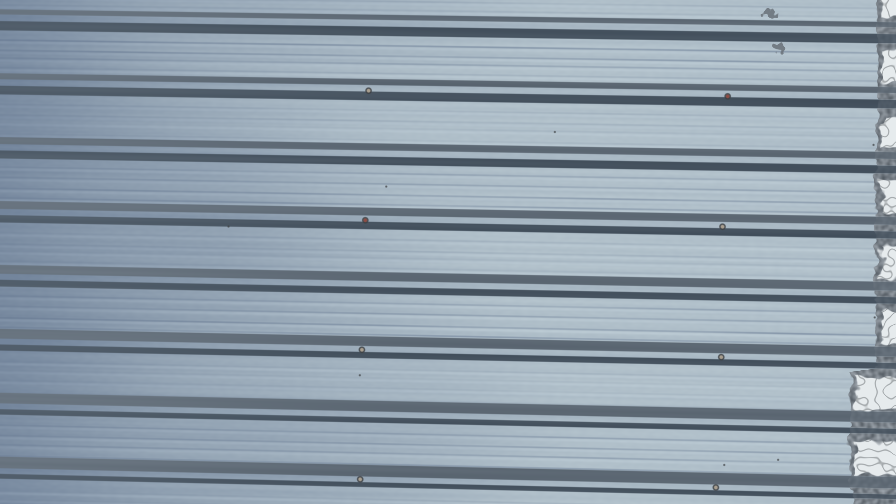
Reproduce this texture procedurally as a WebGL 1 fragment shader.

```glsl
precision highp float;
uniform vec2 u_resolution;

// Colours
const vec3 SHEET_SHADE = vec3(0.45, 0.52, 0.61);
const vec3 SHEET_LIGHT = vec3(0.69, 0.75, 0.79);
const vec3 FLANK_UPPER = vec3(0.36, 0.405, 0.45);
const vec3 FLANK_LOWER = vec3(0.27, 0.32, 0.37);
const vec3 GROOVE = vec3(0.40, 0.47, 0.57);
const vec3 SEALANT = vec3(0.47, 0.50, 0.53);
const vec3 FOIL = vec3(0.90, 0.92, 0.93);
const vec3 SCREW_RIM = vec3(0.24, 0.25, 0.26);
const vec3 SCREW_HEAD = vec3(0.66, 0.62, 0.56);
const vec3 RUST = vec3(0.55, 0.30, 0.27);

// Layout: lengths in canvas heights, y measured downwards
const float RIB_START = 0.051;
const float RIB_PITCH = 0.1277;
const float RIB_SLOPE = 0.0146;
const float PITCH_SPREAD = 0.0012;
const float LAST_RIB = 7.0;
// Flank positions and widths in rib pitches; widths run from first to last rib
const float UPPER_POS = 0.785;
const vec2 UPPER_WIDTH = vec2(0.08, 0.18);
const vec2 LOWER_WIDTH = vec2(0.145, 0.075);
const float GROOVE_START = 0.21;
const float GROOVE_STEP = 0.155;
const float GROOVE_WIDTH = 0.026;
const float SCREW_X = 0.737;
const float SCREW_STEP = 0.709;
const float SCREW_POS = 0.92;
const float SCREW_RADIUS = 0.0065;
const float FOIL_EDGE = 1.738;
const float FOIL_EDGE_WIDE = 1.687;
const float FOIL_WIDEN_Y = 0.735;
const vec2 SCUFF_START = vec2(1.528, 0.028);
const vec2 SCUFF_STEP = vec2(0.018, 0.067);

float hash(vec2 p) {
  return fract(sin(dot(p, vec2(127.1, 311.7))) * 43758.5);
}

vec2 gradient(vec2 cell) {
  float angle = 6.2832 * hash(cell);
  return vec2(cos(angle), sin(angle));
}

float gradientNoise(vec2 p) {
  vec2 i = floor(p), f = fract(p);
  vec2 w = f * f * f * (f * (f * 6.0 - 15.0) + 10.0);
  vec2 e = vec2(1.0, 0.0);
  float a = dot(gradient(i), f);
  float b = dot(gradient(i + e.xy), f - e.xy);
  float c = dot(gradient(i + e.yx), f - e.yx);
  float d = dot(gradient(i + e.xx), f - e.xx);
  return mix(mix(a, b, w.x), mix(c, d, w.x), w.y);
}

// Coverage of the region where the signed distance is negative
float fill(float dist, float soft) {
  return 1.0 - smoothstep(-soft, soft, dist);
}

float band(float offset, float width, float soft) {
  return fill(abs(offset) - 0.5 * width, soft);
}

void main() {
  vec2 p = gl_FragCoord.xy / u_resolution.y;
  p.y = 1.0 - p.y;
  float px = 0.8 / u_resolution.y;

  // Rib coordinates: t crosses one pan and then the rib below it
  float pitch = RIB_PITCH + PITCH_SPREAD * p.x;
  float v = (p.y - RIB_START - RIB_SLOPE * p.x) / pitch;
  float row = floor(v - 0.1) + 1.0;
  float t = fract(v - 0.1) + 0.1;
  float soft = px / pitch;
  float odd = mod(row, 2.0);
  float tilt = clamp(row / LAST_RIB, 0.0, 1.0);

  // Sheet: sideways light, long streaks and fine grain
  float cloud = gradientNoise(p * vec2(1.6, 2.5) + 4.0);
  float streak = gradientNoise(vec2(p.x * 0.8, v * 13.0));
  float light = smoothstep(-0.3, 1.15, p.x + 0.35 * cloud);
  light += 0.13 * streak + 0.05 * gradientNoise(p * vec2(60.0, 150.0));
  light -= 0.12 * band(t - 0.895, 0.25, 0.03);
  vec3 color = mix(SHEET_SHADE, SHEET_LIGHT, clamp(light, 0.0, 1.15));

  // Fine grooves, stronger in every other pan
  for (int i = 0; i < 4; i++) {
    float k = float(i);
    float jitter = hash(vec2(row, k + 3.0));
    float offset = t - GROOVE_START - GROOVE_STEP * k - 0.05 * (jitter - 0.5);
    float strength = mix(0.18, 0.55, odd) * (0.45 + 0.55 * jitter);
    strength *= 0.85 + 0.6 * gradientNoise(vec2(p.x * 3.0, row * 7.3 + k));
    color = mix(color, GROOVE, strength * band(offset, GROOVE_WIDTH, soft));
    color += 0.025 * band(offset - 0.04, 0.035, soft * 1.5);
  }

  // Two shaded flanks of each rib
  float upper = band(t - UPPER_POS, mix(UPPER_WIDTH.x, UPPER_WIDTH.y, tilt), soft);
  float lower = band(t - 1.0, mix(LOWER_WIDTH.x, LOWER_WIDTH.y, tilt), soft);
  float flankLight = 0.05 * (1.0 - smoothstep(0.0, 0.9, p.x)) + 0.03 * streak;
  color = mix(color, FLANK_UPPER + flankLight, upper);
  color = mix(color, FLANK_LOWER + flankLight, lower);

  // Sparse specks of dirt
  vec2 cell = floor(p * 6.0);
  vec2 speck = fract(p * 6.0) - 0.2 - 0.6 * vec2(hash(cell + 5.0), hash(cell + 9.0));
  float speckMask = step(0.87, hash(cell)) * fill(length(speck) / 6.0 - 0.002, px);
  color = mix(color, SCREW_RIM, 0.75 * speckMask);

  // Screws on every other rib, and torn scuffs near the right end
  float ragged = gradientNoise(p * 95.0);
  for (int i = 0; i < 2; i++) {
    float k = float(i);
    float x = SCREW_X + SCREW_STEP * k - 0.0033 * row + 0.008 * (hash(vec2(row, k)) - 0.5);
    float dist = length(vec2(p.x - x, (t - SCREW_POS) * pitch));
    vec3 head = mix(SCREW_HEAD, RUST, step(0.7, hash(vec2(k, row + 2.0))));
    color = mix(color, SCREW_RIM, 0.85 * odd * fill(dist - SCREW_RADIUS, px));
    color = mix(color, head, odd * fill(dist - 0.55 * SCREW_RADIUS, px));
    float scuff = length((p - SCUFF_START - SCUFF_STEP * k) * vec2(0.8, 1.0));
    color = mix(color, SEALANT - 0.06, 0.85 * fill(scuff - 0.009 + 0.014 * ragged, px));
  }

  // Ragged sealant and crumpled foil along the right end
  float edge = mix(FOIL_EDGE, FOIL_EDGE_WIDE, smoothstep(-0.004, 0.004, p.y - FOIL_WIDEN_Y));
  float inside = p.x - edge + 0.014 * gradientNoise(p * 28.0) + 0.006 * ragged;
  float patchDist = max(0.011 - inside, (abs(t - 0.42) - 0.25) * pitch);
  float foil = fill(patchDist + 0.012 * gradientNoise(p * 45.0 + 7.0), px * 1.5);
  float crease = 1.0 - smoothstep(0.0, 0.09, abs(gradientNoise(p * 38.0 + 2.0)));
  vec3 cover = mix(SEALANT + 0.22 * ragged, FOIL - 0.25 * crease, foil);
  float flank = max(upper, lower);
  color = mix(color, cover, fill(-inside, px) * (1.0 - 0.8 * flank));

  gl_FragColor = vec4(clamp(color, 0.0, 1.0), 1.0);
}
```
